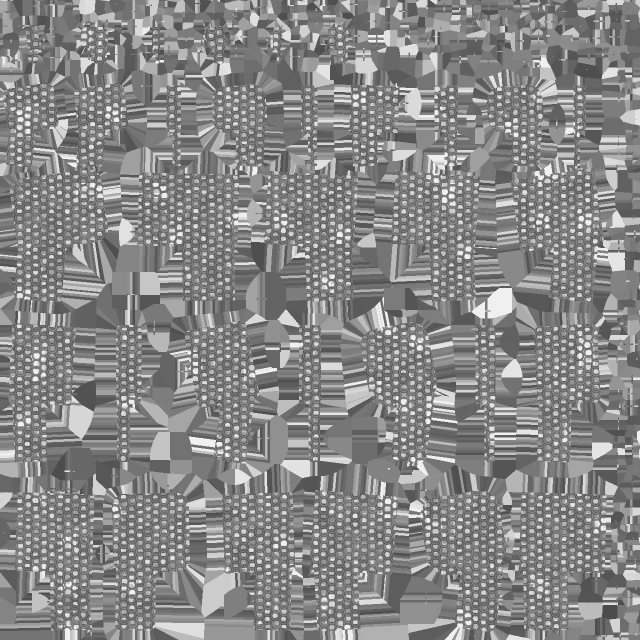
Reproduce this pattern procedurally as a WebGL 2 fragment shader.

```glsl
#version 300 es
precision highp float;
// Grey texture atlas: five rows of chain mail pieces with padded gutters.
// Every point finds its nearest point on a mail piece and takes the mail
// colour there, so the gutters fill with streaks, fans and flat wedges.

uniform vec2 u_resolution;
out vec4 fragColor;

float hash(vec2 p) {
    vec3 q = fract(p.xyx * vec3(0.1031, 0.103, 0.0973));
    q += dot(q, q.yzx + 33.33);
    return fract((q.x + q.y) * q.z);
}

// Interlocked rings, about 80 across, over pale gaps
float chainMail(vec2 p) {
    vec2 g = p * vec2(80.0, 84.0);
    vec2 cell = floor(g);
    float patchLight = step(0.93, hash(floor(p * 42.0) + 7.0));
    float tone = 0.56 + 0.34 * hash(floor(g * 1.5)) + 0.2 * patchLight;
    for (int y = -1; y <= 1; y++)
    for (int x = -1; x <= 1; x++) {
        vec2 id = cell + vec2(x, y);
        float h = hash(id + 3.0);
        vec2 centre = id + 0.5 + 0.22 * (vec2(h, hash(id + 51.0)) - 0.5);
        centre.y += 0.5 * mod(id.x, 2.0) - 0.25;
        float d = abs(length((g - centre) * vec2(1.0, 0.9)) - 0.5);
        float width = mix(0.18, 0.12, patchLight);
        float wire = 0.26 + 0.1 * h + 0.22 * smoothstep(width, 0.0, d);
        tone = mix(tone, wire, 1.0 - smoothstep(width - 0.06, width + 0.03, d));
    }
    return min(tone, 0.94);
}

// Keeps the closest point on a turned, rounded box; best = point, distance
void addBox(vec2 p, vec2 centre, vec2 halfSize, float angle, float radius, inout vec3 best) {
    float c = cos(angle), s = sin(angle);
    mat2 turn = mat2(c, s, -s, c);
    vec2 local = (p - centre) * turn;
    vec2 core = halfSize - radius;
    vec2 inner = clamp(local, -core, core);
    vec2 away = local - inner;
    vec2 near = inner + away * min(1.0, radius / max(length(away), 1e-5));
    float d = length(local - near);
    if (d < best.z) best = vec3(centre + turn * near, d);
}

// Mail pieces: a broad slanted block with a narrower tail below it
void addPieces(vec2 p, inout vec3 best) {
    // Row centre, half height, pieces across
    vec3 rows[5] = vec3[5](
        vec3(0.125, 0.112, 6.0), vec3(0.388, 0.112, 7.0), vec3(0.632, 0.104, 5.0),
        vec3(0.805, 0.066, 9.0), vec3(0.93, 0.03, 10.0));
    for (int r = 0; r < 5; r++) {
        float count = rows[r].z, tall = rows[r].y, pitch = 0.96 / count;
        for (int k = -1; k <= 1; k++) {
            float i = floor(p.x / pitch) + float(k);
            if (i < 0.0 || i >= count) continue;
            vec2 id = vec2(i, float(r) * 13.0);
            float a = hash(id + 1.0), b = hash(id + 27.0), c = hash(id + 63.0);
            if (r == 4 && a < 0.35) continue;
            bool narrow = count > 6.0 && i > 0.0 && mod(i + float((3 - r) / 2), 2.0) < 0.5;
            float wide = pitch * (narrow ? 0.09 + 0.1 * b : 0.34 + 0.08 * b);
            if (r == 4) wide = pitch * (0.06 + 0.2 * b);
            vec2 centre = vec2((i + 0.5 + 0.1 * (a - 0.5)) * pitch, rows[r].x);
            float slant = narrow ? 0.0 : (c - 0.35) * 0.3;
            vec2 block = vec2(wide, tall * 0.55);
            float radius = min(block.x, block.y) * 0.8 * b * step(0.35, c);
            addBox(p, centre + vec2(0.0, tall * 0.38), block, slant, radius, best);
            float side = (a < 0.5 ? -0.4 : 0.4) * wide;
            addBox(p, centre + vec2(side, -tall * 0.48), vec2(wide * 0.52, tall * 0.5),
                   -slant * 0.7, radius * 0.4, best);
        }
    }
}

// Slivers crowd the top band and right margin and dot the other gutters
void addSlivers(vec2 p, inout vec3 best) {
    vec2 cell = floor(p * 40.0);
    for (int y = -1; y <= 1; y++)
    for (int x = -1; x <= 1; x++) {
        vec2 id = cell + vec2(x, y);
        float h = hash(id + 90.0);
        vec2 centre = (id + 0.2 + 0.6 * vec2(h, hash(id + 130.0))) / 40.0;
        bool crowded = centre.y > 0.905 || centre.x > 0.962;
        if (!crowded && hash(id + 170.0) > 0.08) continue;
        float size = 0.012 * hash(id + 210.0);
        vec2 halfSize = h < 0.5 ? vec2(size, 0.001) : vec2(0.001, size);
        addBox(p, centre, halfSize, 0.0, 0.0, best);
    }
}

float atlas(vec2 p) {
    vec3 best = vec3(p, 9.0);
    addPieces(p, best);
    if (best.z > 1e-5) addSlivers(p, best);
    if (best.z < 1e-5) return chainMail(p);
    // Snap to a texel so each streak keeps one tone
    vec2 texel = floor(best.xy * 256.0);
    vec2 jitter = vec2(hash(texel), hash(texel + 300.0)) - 0.5;
    return chainMail((texel + 0.5) / 256.0 + jitter * 0.012);
}

void main() {
    // Four samples smooth the hard seams
    float tone = 0.0;
    for (int s = 0; s < 4; s++) {
        vec2 offset = vec2(s % 2, s / 2) * 0.5 - 0.25;
        tone += 0.25 * atlas((gl_FragCoord.xy + offset) / u_resolution);
    }
    fragColor = vec4(vec3(tone), 1.0);
}
```
